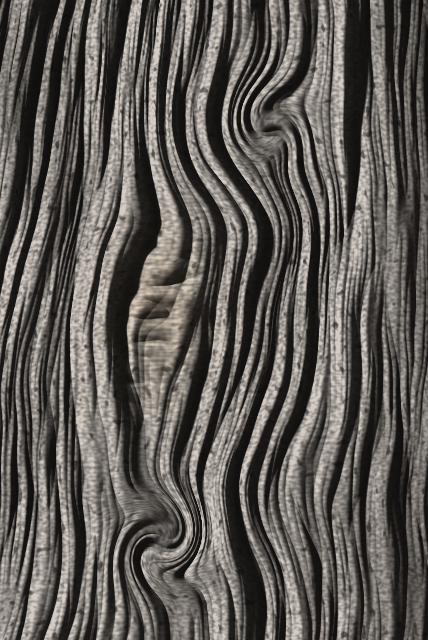
A Shadertoy shader for this texture:

```glsl
vec2 hash2(vec2 p) {
    vec3 q = fract(p.xyx * vec3(0.1031, 0.1030, 0.0973));
    q += dot(q, q.yzx + 33.33);
    return fract((q.xx + q.yz) * q.zy);
}

float corner(vec2 cell, vec2 offset) {
    float angle = 6.2832 * hash2(cell + 80.0).x;
    return dot(vec2(cos(angle), sin(angle)), offset);
}

// Gradient noise, about -0.7 to 0.7
float noise(vec2 p) {
    vec2 i = floor(p), f = fract(p);
    vec2 u = f * f * f * (f * (f * 6.0 - 15.0) + 10.0);
    vec2 e = vec2(1.0, 0.0);
    return mix(mix(corner(i, f), corner(i + e, f - e), u.x),
               mix(corner(i + e.yx, f - e.yx), corner(i + 1.0, f - 1.0), u.x), u.y);
}

// Rounded tops with sharp creases between them
float billow(vec2 p) {
    return 2.0 * abs(noise(p));
}

float bump(float x, float centre, float width) {
    float d = (x - centre) / width;
    return exp(-d * d);
}

vec2 swirl(vec2 p, vec2 centre, float radius, float turn) {
    vec2 d = p - centre;
    float a = turn * exp(-dot(d, d) / (radius * radius));
    return centre + mat2(cos(a), sin(a), -sin(a), cos(a)) * d;
}

// Offset from the main knot, which is taller than wide
vec2 knotOffset(vec2 p) {
    return (p - vec2(0.25, 0.52)) * vec2(1.0, 0.62);
}

// x runs across the strands, y along them
vec2 grainSpace(vec2 p) {
    p = swirl(p, vec2(0.25, 0.15), 0.055, 2.3);
    p = swirl(p, vec2(0.42, 0.80), 0.045, -1.5);
    vec2 d = knotOffset(p);
    float across = p.x - d.x * 0.0052 / (dot(d, d) + 0.0064);
    float bend = 0.04 * bump(p.y, 0.65, 0.09) - 0.045 * bump(p.y, 0.80, 0.10)
               - 0.055 * bump(p.y, 0.23, 0.13);
    across -= bend * bump(p.x, 0.38, 0.13);
    across -= 0.15 * (p.y - 0.5) * (1.0 - smoothstep(0.0, 0.35, p.x));
    across += 0.022 * noise(p * vec2(5.0, 3.5)) + 0.005 * noise(p * vec2(16.0, 11.0));
    return vec2(across, p.y);
}

float height(vec2 p) {
    vec2 g = grainSpace(p);
    float h = 0.030 * billow(g * vec2(13.0, 1.3) + 3.7);
    h += 0.017 * billow(g * vec2(29.0, 2.0) + 11.3);
    h += 0.0045 * billow(g * vec2(72.0, 5.0) + 27.1);
    // Ledges crossing the knot
    vec2 d = knotOffset(p);
    float sag = 0.02 * noise(p * 14.0) + 0.25 * d.x;
    float ledge = billow(vec2(p.x * 7.0, (p.y + sag) * 21.0) + 5.2);
    h += 0.022 * ledge * exp(-dot(d, d) / 0.005);
    return h;
}

void mainImage(out vec4 fragColor, in vec2 fragCoord) {
    vec2 p = fragCoord / iResolution.y;
    vec2 toLight = normalize(vec2(-0.85, 0.5));
    float elevation = 0.58;
    float h = height(p);

    // Direct light
    float slope = (h - height(p + toLight * 0.003)) / 0.003;
    float lit = clamp((elevation + slope) / sqrt(1.0 + slope * slope) / 1.16, 0.0, 1.0);

    // Cast shadow
    float blocked = 0.0;
    for (int i = 1; i <= 12; i++) {
        float reach = 0.0042 * float(i);
        blocked = max(blocked, height(p + toLight * reach) - h - elevation * reach);
    }
    float sun = 1.0 - smoothstep(0.0, 0.006, blocked);
    float tone = 0.02 + 2.2 * h + 0.82 * lit * sun;

    // Weathered surface: fine ticks, pits and broad stains
    vec2 g = grainSpace(p);
    float ticks = noise(g * vec2(170.0, 210.0)) + 0.7 * noise(p * 125.0 + 40.0);
    float fibres = noise(g * vec2(150.0, 14.0) + 9.0);
    tone *= 1.0 + 0.42 * ticks + 0.25 * fibres;
    tone *= 1.0 - 0.5 * smoothstep(0.28, 0.5, noise(g * vec2(95.0, 60.0) + 70.0));
    tone *= 1.0 + 0.22 * noise(p * vec2(6.0, 4.0) + 15.0);
    tone *= 1.0 - 0.35 * smoothstep(0.54, 0.67, p.x);
    tone *= 1.0 - 0.2 * (1.0 - smoothstep(0.0, 0.2, p.x)) * smoothstep(0.5, 1.0, p.y);

    vec3 wood = mix(vec3(0.05, 0.043, 0.036), vec3(0.83, 0.80, 0.77), clamp(tone, 0.0, 1.0));
    vec2 d = knotOffset(p);
    wood *= mix(vec3(1.0), vec3(1.03, 1.0, 0.94), exp(-dot(d, d) / 0.006));
    fragColor = vec4(wood, 1.0);
}
```
